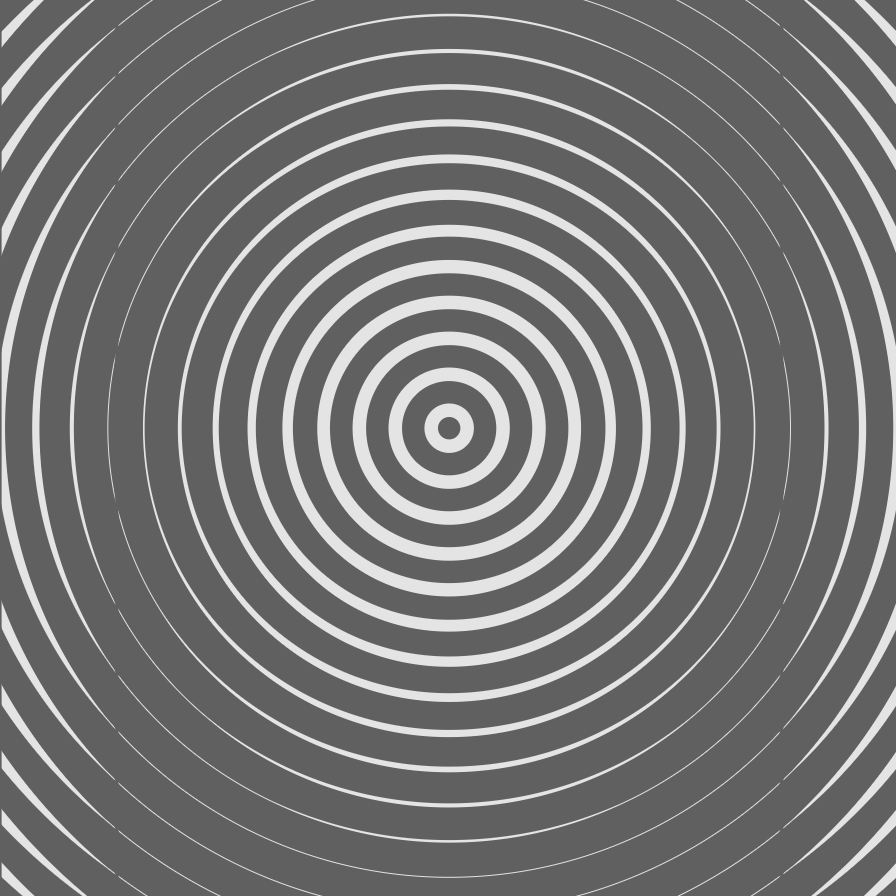
A WebGL 2 fragment shader for this background:

```glsl
#version 300 es
precision highp float;
// Pale concentric rings on grey, thinning outward and swelling again at the sides.

#define CENTER vec2(0.5013, 0.5221)
#define SPACING 0.0401           // distance between rings
#define FADE_AXES vec2(0.371, 0.527) // half axes where the rings fade out
#define FADE_WIDTH 0.0228        // width the inner falloff starts from
#define MAX_WIDTH 0.0151
#define HAIRLINE 0.0011          // thinnest ring
#define SIDE_SLOPE 0.09          // widening past the fade line
#define GAP 0.0035               // half size of the breaks on the fade line
#define MARGIN 0.0018            // empty strip on the left
#define GROUND vec3(0.376)
#define RING vec3(0.893)

uniform vec2 u_resolution;
out vec4 outColor;

// Ring width: elliptical falloff inside, linear growth toward the sides
float ringWidth(vec2 p) {
    float inner = FADE_WIDTH * (1.0 - length(p / FADE_AXES));
    float beyond = abs(p.x) - FADE_AXES.x;
    float side = SIDE_SLOPE * beyond;
    float width = clamp(max(inner, side), HAIRLINE, MAX_WIDTH);
    return width * smoothstep(0.2 * GAP, GAP, abs(beyond));
}

// Share of a pixel covered by a line, also right for lines below one pixel
float lineCoverage(float dist, float width, float pixel) {
    vec2 edges = (dist + vec2(0.5, -0.5) * width) / pixel;
    vec2 cover = clamp(edges + 0.5, 0.0, 1.0);
    return cover.x - cover.y;
}

void main() {
    float pixel = 1.0 / min(u_resolution.x, u_resolution.y);
    vec2 uv = (gl_FragCoord.xy - 0.5 * u_resolution) * pixel + 0.5;
    vec2 p = uv - CENTER;

    // Signed distance to the nearest ring's middle line
    float dist = (fract(length(p) / SPACING) - 0.5) * SPACING;
    float ring = lineCoverage(dist, ringWidth(p), pixel);

    // Left margin
    ring *= clamp((uv.x - MARGIN) / pixel + 0.5, 0.0, 1.0);

    outColor = vec4(mix(GROUND, RING, ring), 1.0);
}
```
